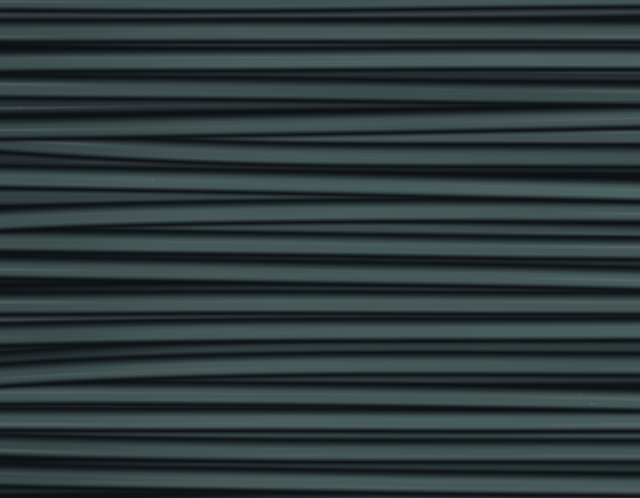
This texture is drawn by a WebGL 1 fragment shader. Its source:

```glsl
precision highp float;
// Tightly wound dark teal plastic strands running across the canvas.
// Sunken strands are drawn first, then raised ones cover them with soft
// contact shadows; every strand has its own tilt, bend, tone and sheen.

#define ROWS 16.5        // raised strands over the full height
#define RADIUS 0.385     // strand radius in row pitches
#define JITTER 0.21      // vertical scatter in row pitches
#define TILT 0.45        // largest drift across the width
#define BEND 0.7         // largest curl at the left side
#define GRAIN 0.07       // strength of the lengthwise streaks
#define GLINT 0.13       // strength of the thin highlights
#define SHADOW 0.8       // strength of the contact shadows
#define GROOVE_COLOR vec3(0.052, 0.070, 0.083)
#define BODY_COLOR vec3(0.275, 0.350, 0.348)
#define SHEEN_COLOR vec3(0.42, 0.49, 0.50)

uniform vec2 u_resolution;

float hash(vec2 p) {
    vec3 q = fract(vec3(p.xyx) * 0.1031);
    q += dot(q, q.yzx + 33.33);
    return fract((q.x + q.y) * q.z);
}

float signedHash(vec2 p) {
    return 2.0 * hash(p) - 1.0;
}

float noise(vec2 p) {
    vec2 cell = floor(p);
    vec2 f = fract(p);
    f = f * f * (3.0 - 2.0 * f);
    float low = mix(hash(cell), hash(cell + vec2(1.0, 0.0)), f.x);
    float high = mix(hash(cell + vec2(0.0, 1.0)), hash(cell + 1.0), f.x);
    return mix(low, high, f.y);
}

// Centre line in row pitches; even ids are raised, odd ids are sunken
float strandCenter(float id, float x) {
    float tilt = signedHash(vec2(id, 13.0));
    float curl = signedHash(vec2(id, 29.0));
    float left = 1.0 - x;
    return 0.5 * id + 0.5 + JITTER * signedHash(vec2(id, 7.0))
        + TILT * tilt * abs(tilt) * (x - 0.5)
        + BEND * curl * curl * curl * left * left * left
        + 0.04 * (noise(vec2(x * 2.5, id * 5.0)) - 0.5);
}

// Colour of a strand; t runs from -1 at its lower rim to 1 at its upper rim
vec3 strandColor(float id, float x, float t, float raised) {
    float tone = mix(mix(0.30, 0.85, hash(vec2(id, 41.0))),
                     mix(0.86, 1.06, hash(vec2(id, 43.0))), raised);
    tone += 0.14 * (noise(vec2(x * 2.0, id * 7.0)) - 0.5);
    float body = smoothstep(-1.0, -0.5, t) * (1.0 - smoothstep(0.1, 1.03, t));
    float streak = noise(vec2(x * 3.0, t * 5.0 + id * 17.0))
                 + noise(vec2(x * 9.0, t * 13.0 + id * 31.0)) - 1.0;
    float shade = body * (tone + GRAIN * streak) * mix(0.86, 1.0, smoothstep(0.0, 0.35, x));
    vec3 color = mix(GROOVE_COLOR, BODY_COLOR, shade);

    // Sunken strands reflect a slightly greyer light
    color += (1.0 - raised) * body * hash(vec2(id, 47.0)) * vec3(0.006, -0.005, 0.002);

    // Narrow sheen, strongest towards the two sides
    float line = (t - mix(-0.5, 0.3, hash(vec2(id, 53.0)))) / 0.13;
    float side = 0.35 + smoothstep(0.25, 0.5, abs(x - 0.5));
    float patch = smoothstep(0.3, 0.8, noise(vec2(x * 4.0, id * 3.0)));
    return mix(color, SHEEN_COLOR, GLINT * exp(-line * line) * side * patch * 2.0);
}

void main() {
    vec2 uv = gl_FragCoord.xy / u_resolution;
    float y = uv.y * ROWS;
    float soft = ROWS / (u_resolution.y * RADIUS);

    // Faint deeper windings seen through the gaps
    float depths = noise(vec2(uv.x * 1.5, y * 3.6 - uv.x));
    vec3 color = mix(GROOVE_COLOR, BODY_COLOR, 0.3 * smoothstep(0.3, 0.8, depths));

    // Sunken strands first, raised strands over them
    for (int layer = 0; layer < 2; layer++) {
        float raised = float(layer);
        for (int i = -1; i < 18; i++) {
            float id = 2.0 * float(i) + 1.0 - raised;
            float t = (y - strandCenter(id, uv.x)) / RADIUS;
            float reach = abs(t);
            float shadow = 1.0 - smoothstep(0.95, 1.36, reach);
            color = mix(color, GROOVE_COLOR * 0.9, shadow * SHADOW * raised);
            float cover = 1.0 - smoothstep(1.0 - soft, 1.0 + soft, reach);
            color = mix(color, strandColor(id, uv.x, clamp(t, -1.0, 1.0), raised), cover);
        }
    }

    // Sparse dust specks
    vec2 dustGrid = vec2(uv.x * u_resolution.x / u_resolution.y, uv.y) * 40.0;
    vec2 cell = floor(dustGrid);
    vec2 spot = 0.2 + 0.6 * vec2(hash(cell + 3.0), hash(cell + 71.0));
    float speck = 1.0 - smoothstep(0.03, 0.1, length(fract(dustGrid) - spot));
    color += 0.08 * speck * step(0.995, hash(cell + 19.0));

    gl_FragColor = vec4(color, 1.0);
}
```
